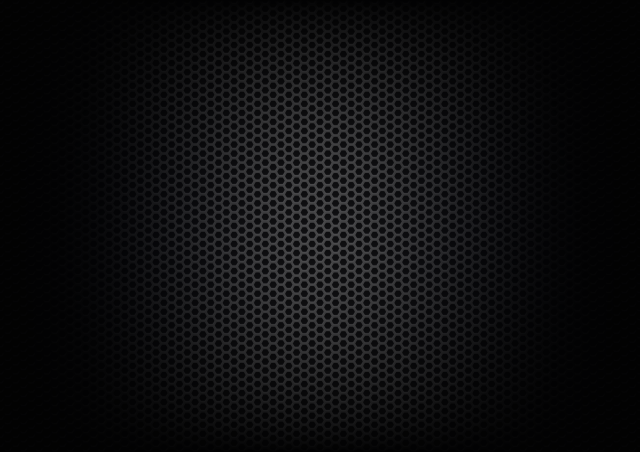
Give the GLSL for this pattern, as a Shadertoy shader.

```glsl
// Dark perforated metal sheet: a honeycomb of soft hexagonal holes, with a tall
// glow in the middle that fades to near black at the borders. Two interleaved
// rectangular lattices give the honeycomb; whole repeats make the sheet tile.

#define REPEATS vec2(41.0, 50.0)           // column pairs across, holes down
#define HOLE_RADIUS 0.36                   // centre to flat side, in hole spacings
#define ROUNDING 0.25                      // 0 = sharp hexagon, 1 = circle
#define LIP_WIDTH 0.07                     // lit lower edge of each hole
#define GLOW_POWER vec2(3.2, 0.8)          // larger = narrower glow
#define METAL_COLOR vec3(0.268, 0.268, 0.272)
#define HOLE_COLOR vec3(0.050, 0.050, 0.056)
#define LIP_COLOR vec3(0.035, 0.035, 0.037)
#define SHADE_COLOR vec3(0.007, 0.007, 0.009)
#define HAZE_COLOR vec3(0.002, 0.003, 0.009)

const float PI = 3.14159265;
const vec2 CELL = vec2(1.7320508, 1.0);    // lattice period in hole spacings

// Offset from the nearest hole centre, in hole spacings.
vec2 nearestHole(vec2 lattice) {
    vec2 a = (fract(lattice) - 0.5) * CELL;
    vec2 b = (fract(lattice + 0.5) - 0.5) * CELL;
    return dot(a, a) < dot(b, b) ? a : b;
}

// Signed distance to a flat-topped hexagon with softened corners.
float holeDistance(vec2 q) {
    vec2 s = abs(q);
    float hexagon = max(s.y, dot(s, vec2(0.8660254, 0.5)));
    return mix(hexagon, length(q) * 0.96, ROUNDING) - HOLE_RADIUS;
}

// Glow that reaches zero at all four borders, so opposite edges agree.
float sheetGlow(vec2 uv) {
    vec2 wave = pow(abs(sin(PI * uv)), GLOW_POWER);
    return wave.x * wave.y;
}

void mainImage(out vec4 fragColor, in vec2 fragCoord) {
    vec2 uv = fragCoord / iResolution.xy;
    vec2 q = nearestHole(uv * REPEATS);
    float d = holeDistance(q);
    float blur = 0.65 * REPEATS.y / iResolution.y;
    float glow = sheetGlow(uv);

    // Metal and the darker hollow, each shaded a little from top to bottom.
    float metalMask = smoothstep(-blur, blur, d);
    vec3 metal = METAL_COLOR * glow * (1.0 - 0.08 * q.y);
    vec3 hollow = HOLE_COLOR * glow * (1.0 - 0.4 * q.y);
    vec3 color = SHADE_COLOR + mix(hollow, metal, metalMask);

    // Light catches the lower lip, even where the sheet is almost black.
    float lip = 1.0 - smoothstep(0.0, LIP_WIDTH + blur, abs(d));
    float facing = smoothstep(0.0, HOLE_RADIUS, 0.3 * q.x - q.y);
    color += LIP_COLOR * lip * facing * (0.3 + 0.7 * glow);

    // Cool haze on both sides of the glow.
    float side = pow(sin(2.0 * PI * uv.x), 2.0) * pow(sin(PI * uv.y), 2.0);
    color += HAZE_COLOR * side;

    fragColor = vec4(color, 1.0);
}
```
